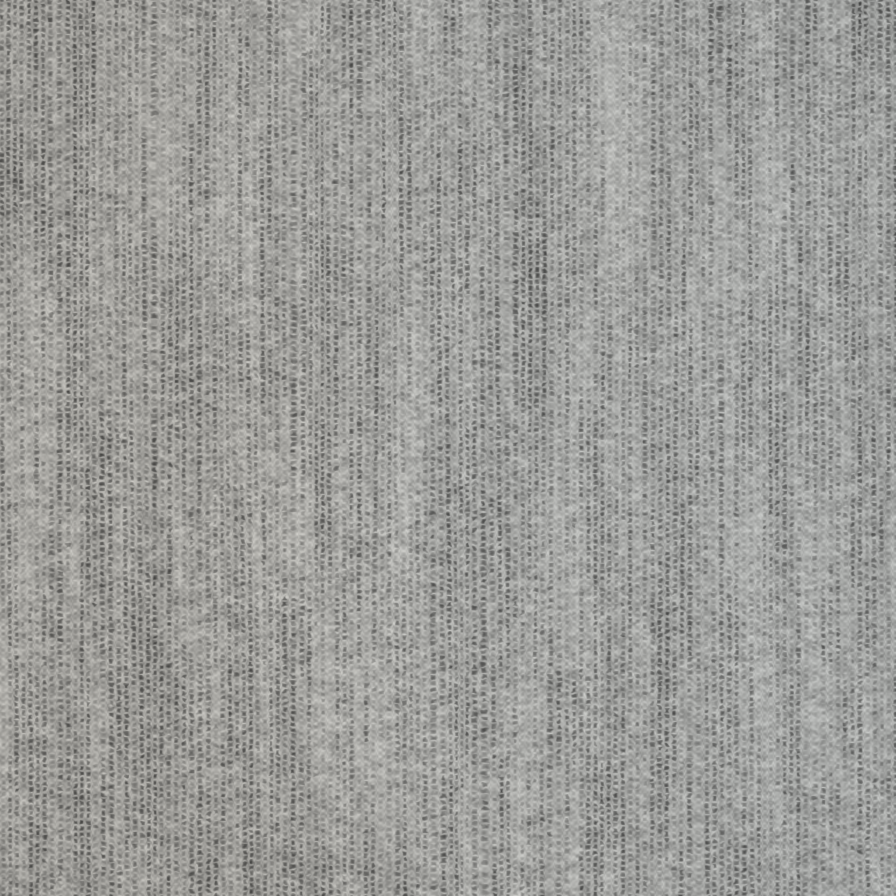
A Shadertoy shader for this texture:

```glsl
// Grey woven cloth with soft dark stitches gathered into fine vertical streaks.

const vec2  THREADS      = vec2(122.0, 150.0);  // columns and rows across the canvas
const float LIGHT_TONE   = 0.668;               // pale face yarn
const float STITCH_MIN   = 0.03;                // stitch depth in pale streaks
const float STITCH_RANGE = 0.235;               // extra depth in dark streaks
const float STREAK_SHADE = 0.08;                // broad shading of the streaks
const float RELIEF       = 0.028;               // over and under of the weave
const float YARN_SHADE   = 0.08;                // tone change between yarn pieces
const float GRAIN        = 0.15;                // fine fibre contrast
const float RAGGED       = 0.34;                // roughness of stitch outlines
const float EDGE_SHADE   = 0.07;                // darkening towards the borders
const vec3  WARM_TINT    = vec3(1.008, 1.0, 0.972);
const vec3  COOL_TINT    = vec3(0.990, 1.0, 0.990);

float hash(vec2 p) {
    return fract(sin(dot(p, vec2(127.1, 311.7))) * 43758.5453);
}

float noise(vec2 p) {
    vec2 i = floor(p);
    vec2 f = fract(p);
    f = f * f * (3.0 - 2.0 * f);
    return mix(mix(hash(i), hash(i + vec2(1.0, 0.0)), f.x),
               mix(hash(i + vec2(0.0, 1.0)), hash(i + 1.0), f.x), f.y);
}

float clothTone(vec2 uv) {
    // Thread grid: uneven column widths, nearly straight threads
    vec2 p = uv * THREADS;
    p.x += 1.0 * noise(uv * vec2(38.0, 1.2));
    p.y += 0.8 * noise(uv * vec2(20.0, 9.0) + 40.0);
    float column = floor(p.x);
    p.y += 0.5 * mod(column, 2.0) + 0.5 * hash(vec2(column, 3.0));
    vec2 cell = vec2(column, floor(p.y));

    // Streaks: single columns, bundles of columns and wide clouds
    float single = noise(vec2(column, uv.y * 10.0));
    float bundle = noise(uv * vec2(50.0, 5.0) + 11.0);
    float cloud  = noise(uv * vec2(12.0, 3.0) + 70.0);
    float broad  = 0.65 * bundle + 0.35 * cloud;
    float streak = 0.38 * single + 0.34 * broad + 0.28 * hash(cell + 5.0);
    float depth  = STITCH_MIN + STITCH_RANGE * smoothstep(0.22, 0.78, streak);

    // Dark stitch in each cell, ragged and of varying size
    vec2 rough = vec2(noise(uv * vec2(260.0, 300.0) + 9.0),
                      noise(uv * vec2(260.0, 300.0) + 57.0)) - 0.5;
    vec2 offset = abs(fract(p) - 0.5 + RAGGED * rough);
    float halfWidth  = mix(0.36, 0.54, hash(cell + 17.0));
    float halfHeight = mix(0.42, 0.66, hash(cell + 29.0));
    float stitch = (1.0 - smoothstep(0.08, halfWidth, offset.x))
                 * (1.0 - smoothstep(0.16, halfHeight, offset.y));

    // Raised weave, weft pieces and fine fibres
    float relief = cos(6.2832 * p.x) * cos(6.2832 * p.y);
    float weft   = noise(vec2(uv.x * 75.0, uv.y * 1.6 * THREADS.y) + 23.0) - 0.5;
    float fibre  = noise(uv * vec2(250.0, 270.0)) - 0.5;

    return LIGHT_TONE - depth * stitch - STREAK_SHADE * (broad - 0.5)
         - RELIEF * relief + YARN_SHADE * weft + GRAIN * fibre;
}

void mainImage(out vec4 fragColor, in vec2 fragCoord) {
    // Average four samples per pixel
    float tone = 0.0;
    for (int i = 0; i < 4; i++) {
        vec2 shift = vec2(float(i % 2), float(i / 2)) * 0.5 - 0.25;
        tone += 0.25 * clothTone((fragCoord + shift) / iResolution.xy);
    }

    // Soft uneven light, warmer on the left and cooler on the right
    vec2 uv = fragCoord / iResolution.xy;
    vec2 fromCentre = uv - vec2(0.56, 0.52);
    tone += 0.012 - EDGE_SHADE * dot(fromCentre, fromCentre);
    float coolness = smoothstep(0.1, 0.9, uv.x + 0.25 * (noise(uv * 4.0) - 0.5));
    vec3 colour = tone * mix(WARM_TINT, COOL_TINT, coolness);

    fragColor = vec4(clamp(colour, 0.0, 1.0), 1.0);
}
```
